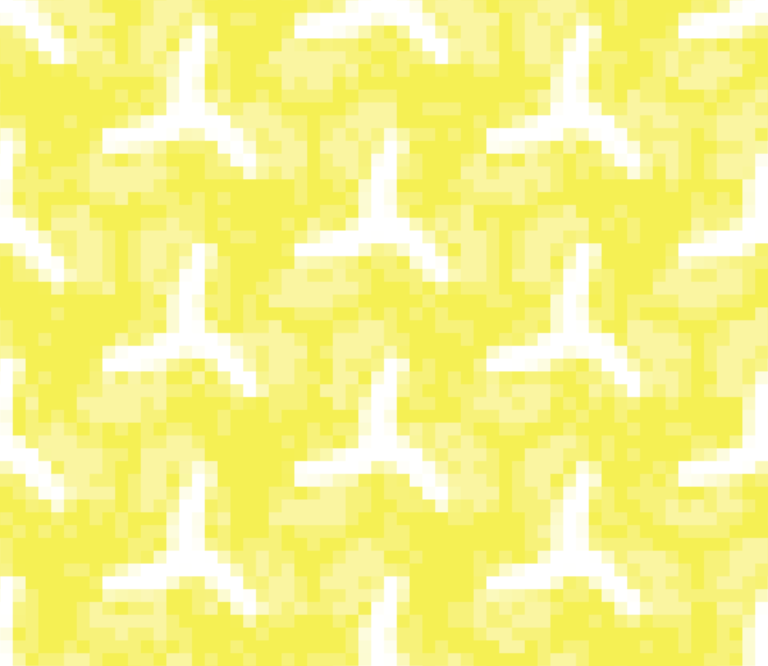
Reproduce this pattern procedurally as a Shadertoy shader.

```glsl
// Coarse mosaic of white three-armed pinwheels with pale crescents on yellow.

const float ROOT3 = 1.7320508;
const vec2 REPEATS = vec2(2.0, 3.0);      // cells across and down
const vec2 CELL = vec2(ROOT3, 1.0);       // cell size, two pinwheels each
const vec2 BLOCKS = vec2(60.0, 52.0);     // mosaic blocks across and down
const vec2 FIRST_CENTRE = vec2(0.848, 0.495);

const vec3 YELLOW = vec3(0.96, 0.94, 0.33);
const vec3 PALE = vec3(0.98, 0.96, 0.63);
const vec3 WHITE = vec3(1.0);

float hash(vec2 p) {
    vec3 q = fract(p.xyx * vec3(0.1031, 0.1030, 0.0973));
    q += dot(q, q.yzx + 33.33);
    return fract((q.x + q.y) * q.z);
}

// Distance to a capsule whose radius runs from ra to rb
float capsule(vec2 p, vec2 a, vec2 b, float ra, float rb) {
    vec2 ab = b - a;
    float t = clamp(dot(p - a, ab) / dot(ab, ab), 0.0, 1.0);
    return length(p - a - ab * t) - mix(ra, rb, t);
}

// Distance to a bent stroke through three points
float bentStroke(vec2 p, vec2 a, vec2 b, vec2 c, float ra, float rc) {
    float rb = mix(ra, rc, 0.4);
    return min(capsule(p, a, b, ra, rb), capsule(p, b, c, rb, rc));
}

// Distances to arm, crescent and flank of one pinwheel
vec3 pinwheel(vec2 p) {
    const mat2 THIRD_TURN = mat2(-0.5, 0.8660254, -0.8660254, -0.5);
    vec3 d = vec3(9.0);
    for (int i = 0; i < 3; i++) {
        float arm = bentStroke(p, vec2(0.0), vec2(-0.01, 0.15), vec2(0.06, 0.36), 0.080, 0.057);
        float crescent = bentStroke(p, vec2(-0.035, 0.495), vec2(-0.142, 0.41),
                                    vec2(-0.150, 0.28), 0.068, 0.068);
        float flank = capsule(p, vec2(0.14, 0.06), vec2(0.15, 0.26), 0.035, 0.035);
        d = min(d, vec3(arm, crescent, flank));
        p = THIRD_TURN * p;
    }
    return d;
}

// Nearest distances over the staggered lattice
vec3 lattice(vec2 p) {
    vec3 d = vec3(9.0);
    for (int s = 0; s < 2; s++) {
        vec2 q = p - FIRST_CENTRE - 0.5 * CELL * float(s);
        q -= CELL * round(q / CELL);
        for (int j = -1; j <= 1; j++) {
            d = min(d, pinwheel(q - vec2(0.0, float(j))));
        }
    }
    return d;
}

float inside(float d, float soft) {
    return 1.0 - smoothstep(-soft, soft, d);
}

// Flat colour of one mosaic block
vec3 blockColour(vec2 id) {
    id = mod(id, BLOCKS);
    vec3 d = lattice((id + 0.5) / BLOCKS * REPEATS * CELL);

    // Three yellow tones with a little grain
    float tone = inside(d.y, 0.02);
    tone = max(tone, 0.5 * inside(d.y - 0.045, 0.02));
    tone = max(tone, 0.5 * inside(d.z, 0.02));
    float grain = 0.7 * (hash(id) - 0.5);
    tone = clamp(floor(tone * 2.0 + 0.5 + grain * 2.0) * 0.5, 0.0, 1.0);

    return mix(mix(YELLOW, PALE, tone), WHITE, inside(d.x, 0.035));
}

void mainImage(out vec4 fragColor, in vec2 fragCoord) {
    vec2 b = fragCoord / iResolution.xy * BLOCKS - 0.5;
    vec2 id = floor(b);

    // Blend neighbouring blocks only near their shared edges
    vec2 soft = max(vec2(0.08), 0.5 * BLOCKS / iResolution.xy);
    vec2 w = smoothstep(0.5 - soft, 0.5 + soft, b - id);
    vec3 low = mix(blockColour(id), blockColour(id + vec2(1.0, 0.0)), w.x);
    vec3 high = mix(blockColour(id + vec2(0.0, 1.0)), blockColour(id + 1.0), w.x);
    fragColor = vec4(mix(low, high, w.y), 1.0);
}
```
